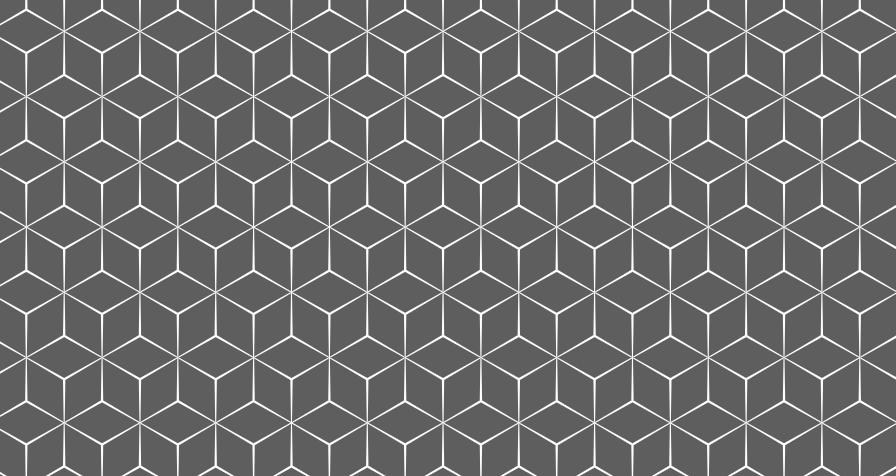
Reproduce this pattern procedurally as a WebGL 2 fragment shader.

```glsl
#version 300 es
precision highp float;
// Rhombus tiling of outlined cubes: tapered white lines on flat grey.

uniform vec2 u_resolution;
out vec4 fragColor;

// Offset from p to the nearest point of a unit triangular lattice.
vec2 nearestStar(vec2 p) {
    vec2 cell = vec2(1.0, sqrt(3.0));
    vec2 a = mod(p + 0.5 * cell, cell) - 0.5 * cell;
    vec2 b = mod(p, cell) - 0.5 * cell;
    return dot(a, a) < dot(b, b) ? a : b;
}

// Share of a pixel covered by a line, also when thinner than the pixel.
float lineCoverage(float dist, float halfWidth, float pixel) {
    return clamp((halfWidth - dist) / pixel + 0.5, 0.0, 1.0)
         - clamp((-halfWidth - dist) / pixel + 0.5, 0.0, 1.0);
}

void main() {
    // Columns and rows of stars across the canvas.
    vec2 repeats = vec2(11.825, 7.295);
    vec2 p = gl_FragCoord.xy / u_resolution * repeats - vec2(0.847, 0.815);
    p.y *= 0.5 * sqrt(3.0);

    // Fold the six spokes around each star onto one.
    vec2 d = nearestStar(p);
    float angle = mod(atan(d.y, d.x), radians(60.0)) - radians(30.0);
    float along = length(d) * cos(angle);
    float across = length(d) * abs(sin(angle));

    // Spokes are thin at the star and thicken toward the three-way joints.
    float halfWidth = mix(0.0068, 0.0155, clamp(along * sqrt(3.0), 0.0, 1.0));
    float ink = lineCoverage(across, halfWidth, repeats.x / u_resolution.x);

    fragColor = vec4(mix(vec3(0.37), vec3(1.0), ink), 1.0);
}
```
